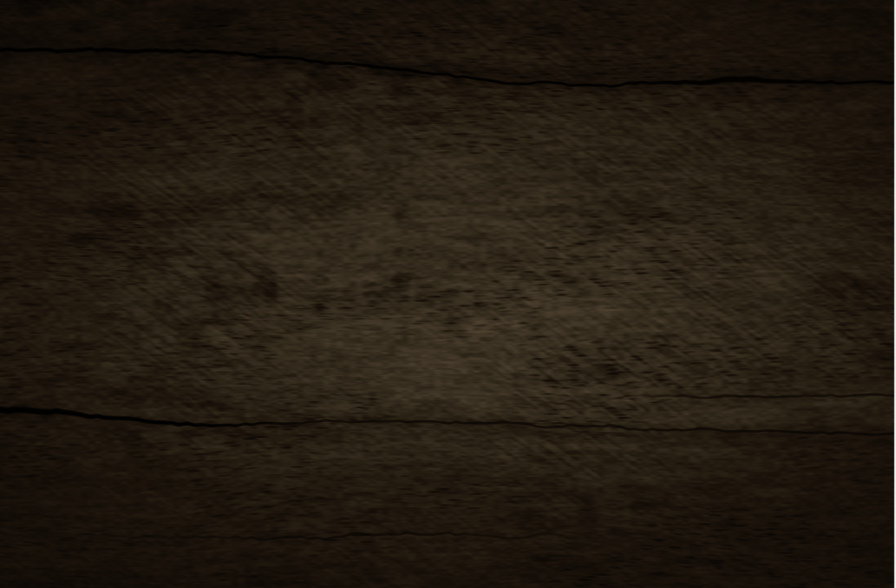
Reproduce this texture procedurally as a WebGL 2 fragment shader.

```glsl
#version 300 es
precision highp float;
// Dark weathered timber lit softly from the centre, with two long cracks.
// Stretched value noise makes the grain, cellular noise makes short pores,
// and slanted noise adds saw scratches; a radial glow sets the overall tone.
uniform vec2 u_resolution;
out vec4 fragColor;

float hash(vec2 p) {
  vec3 q = fract(p.xyx * vec3(0.1031, 0.103, 0.0973));
  q += dot(q, q.yzx + 33.33);
  return fract((q.x + q.y) * q.z);
}

float noise(vec2 p) {
  vec2 i = floor(p), f = fract(p);
  f = f * f * (3.0 - 2.0 * f);
  return mix(mix(hash(i), hash(i + vec2(1, 0)), f.x),
             mix(hash(i + vec2(0, 1)), hash(i + vec2(1, 1)), f.x), f.y);
}

// Layered noise centred on zero
float layers(vec2 p) {
  float sum = 0.0, amp = 0.5;
  for (int i = 0; i < 4; i++) {
    sum += amp * (noise(p) - 0.5);
    p = p * 2.03 + 17.3;
    amp *= 0.6;
  }
  return sum;
}

// Distance to the nearest scattered point
float cells(vec2 p) {
  vec2 i = floor(p);
  float nearest = 2.0;
  for (int y = -1; y <= 1; y++)
    for (int x = -1; x <= 1; x++) {
      vec2 c = i + vec2(x, y);
      vec2 point = c + vec2(hash(c), hash(c + 71.7));
      nearest = min(nearest, length(p - point));
    }
  return nearest;
}

float bump(float x, float centre, float width) {
  float d = (x - centre) / width;
  return exp(-d * d);
}

// Soft dark line at height offset dy
float crack(float dy, float width) {
  return 1.0 - smoothstep(width * 0.4, width + 1.2 / u_resolution.y, abs(dy));
}

void main() {
  vec2 uv = gl_FragCoord.xy / u_resolution;
  vec2 p = uv * vec2(1.524, 1.0);
  float x = uv.x;

  // Wavy fibre coordinates
  vec2 w = p + vec2(0.0, 0.008 * sin(p.x * 5.0 + p.y * 9.0)
                       + 0.012 * (noise(p * vec2(4.0, 9.0)) - 0.5));

  // Central glow, darker board below the lower crack
  vec2 d = (uv - vec2(0.53, 0.46)) / vec2(0.52, 0.43);
  float tone = 0.066 + 0.152 * exp(-dot(d, d));
  tone *= mix(0.87, 1.0, smoothstep(0.17, 0.3, uv.y));

  // Grain from broad bands to fine fibres
  float grain = 0.38 * layers(w * vec2(4.0, 24.0));
  grain += 0.48 * layers(w * vec2(16.0, 120.0) + 5.0);
  grain += 0.34 * (noise(w * vec2(90.0, 260.0)) - 0.5);

  // Saw scratches falling to the right, in patches
  vec2 s = mat2(0.83, 0.56, -0.56, 0.83) * p;
  float patches = smoothstep(0.35, 0.75, noise(p * vec2(3.0, 4.0) + 8.0));
  patches += bump(x, 0.74, 0.2) * bump(uv.y, 0.78, 0.09);
  grain += (0.12 + 0.2 * patches) * (noise(vec2(s.x * 22.0, s.y * 190.0)) - 0.5);

  // Short dark pores and smudged spots
  float pores = 1.0 - smoothstep(0.08, 0.3, cells(w * vec2(17.0, 105.0)));
  pores *= smoothstep(0.35, 0.7, noise(p * vec2(5.0, 13.0) + 31.0));
  float spots = smoothstep(0.58, 0.85, noise(p * vec2(22.0, 42.0)));
  spots *= smoothstep(0.45, 0.8, noise(p * vec2(4.0, 8.0) + 3.0));
  tone *= max(0.25, 1.0 + grain - 0.32 * pores - 0.25 * spots);

  // Upper crack steps down to the right; lower one opens at the left
  float jitter = 0.007 * (noise(vec2(x * 28.0, 2.0)) - 0.5)
               + 0.003 * (noise(vec2(x * 110.0, 7.0)) - 0.5);
  float upper = 0.914 - 0.057 * smoothstep(0.2, 0.63, x)
              + 0.007 * bump(x, 0.83, 0.06) + jitter;
  float lower = 0.304 - 0.03 * smoothstep(0.0, 0.26, x)
              + 0.012 * bump(x, 0.45, 0.13) - 0.009 * smoothstep(0.55, 1.0, x) - jitter;
  float upperWidth = 0.002 + 0.004 * bump(x, 0.82, 0.05) + 0.0012 * bump(x, 0.1, 0.2);
  float lowerWidth = 0.0014 + 0.005 * bump(x, 0.0, 0.12) + 0.0015 * bump(x, 0.2, 0.06);
  float lowerDepth = mix(0.95, 0.55, smoothstep(0.2, 0.4, x));
  tone *= 1.0 - 0.88 * crack(uv.y - upper, upperWidth);
  tone *= 1.0 - lowerDepth * crack(uv.y - lower, lowerWidth);

  // Worn shading beside the cracks and two faint splits
  tone *= 1.0 - 0.2 * bump(uv.y, upper + 0.006, 0.018);
  tone *= 1.0 - 0.18 * bump(uv.y, lower - 0.006, 0.018);
  tone *= 1.0 - 0.5 * bump(x, 0.4, 0.25) * crack(uv.y - 0.088 - jitter * 1.5, 0.0015);
  tone *= 1.0 - 0.5 * smoothstep(0.65, 0.8, x) * crack(uv.y - 0.325 - jitter, 0.0015);

  // Brown shadows turn greyer in the light
  vec3 colour = tone * vec3(1.0, mix(0.68, 0.83, smoothstep(0.07, 0.2, tone)),
                                 mix(0.38, 0.6, smoothstep(0.07, 0.25, tone)));

  // Thin pale margin on the right
  colour = mix(colour, vec3(0.95), smoothstep(0.997, 0.999, x));
  fragColor = vec4(colour, 1.0);
}
```
